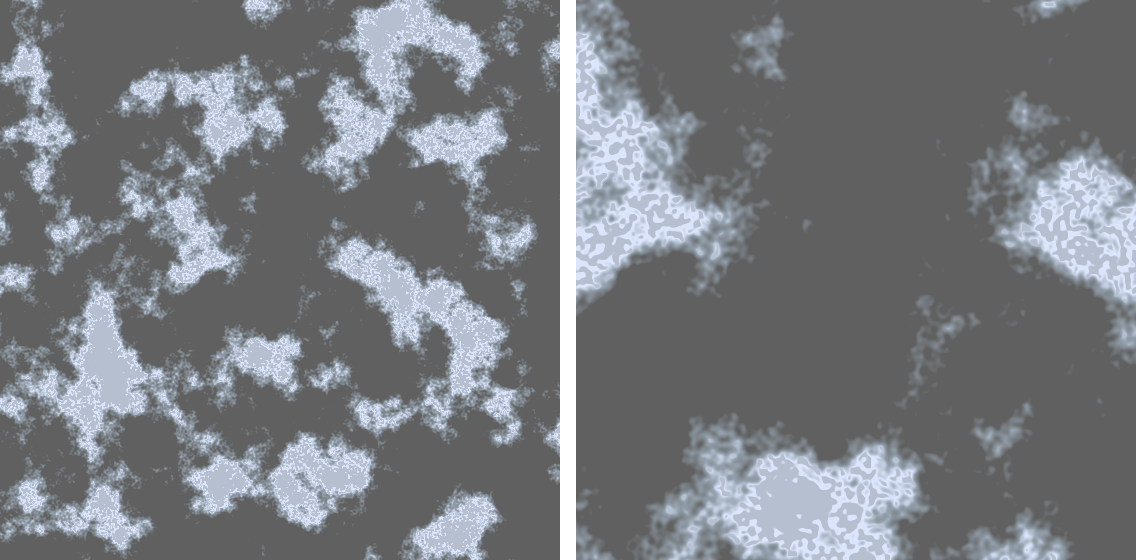
Left, the full canvas; right, a detail of the centre.
This texture is drawn by a Shadertoy shader. Its source:

```glsl
// Ragged pale blue frost patches with speckled cores on flat dark grey stone.

#define PATCH_FREQ    6.2    // largest patches across the canvas
#define OCTAVES       6
#define ROUGHNESS     0.63   // amplitude ratio between octaves
#define GRAIN_FREQ    210.0  // speckles across the canvas
#define GRAIN_AMOUNT  0.35
#define HAZE_RANGE    vec2(0.05, 0.85)  // in standard deviations of the noise
#define FROST_RANGE   vec2(0.83, 1.22)
#define CORE_LEVEL    1.45
#define GROUND_COLOR  vec3(0.376, 0.378, 0.378)
#define HAZE_COLOR    vec3(0.59, 0.64, 0.69)
#define FROST_COLOR   vec3(0.86, 0.90, 0.99)
#define CORE_COLOR    vec3(0.71, 0.75, 0.81)

const float NOISE_DEVIATION = 0.216;  // of one gradient noise octave
const mat2 OCTAVE_TURN = mat2(0.8, 0.6, -0.6, 0.8);

// Unit gradient at a lattice point, from an integer hash.
vec2 latticeGradient(ivec2 cell) {
    uint h = uint(cell.x) * 0x9E3779B1u ^ uint(cell.y) * 0x85EBCA77u;
    h = (h ^ (h >> 15)) * 0x2C1B3C6Du;
    h = (h ^ (h >> 12)) * 0x297A2D39u;
    h ^= h >> 15;
    float angle = float(h & 0xFFFFu) / 65536.0 * 6.28319;
    return vec2(cos(angle), sin(angle));
}

float gradientNoise(vec2 p) {
    ivec2 cell = ivec2(floor(p));
    vec2 f = fract(p);
    vec2 fade = f * f * f * (f * (f * 6.0 - 15.0) + 10.0);
    float a = dot(latticeGradient(cell), f);
    float b = dot(latticeGradient(cell + ivec2(1, 0)), f - vec2(1, 0));
    float c = dot(latticeGradient(cell + ivec2(0, 1)), f - vec2(0, 1));
    float d = dot(latticeGradient(cell + ivec2(1, 1)), f - vec2(1, 1));
    return mix(mix(a, b, fade.x), mix(c, d, fade.x), fade.y);
}

// Fractal sum scaled to unit standard deviation.
float fractalNoise(vec2 p) {
    float sum = 0.0, power = 0.0, amplitude = 1.0;
    for (int i = 0; i < OCTAVES; i++) {
        sum += amplitude * gradientNoise(p);
        power += amplitude * amplitude;
        amplitude *= ROUGHNESS;
        p = OCTAVE_TURN * p * 2.0 + vec2(17.3, 9.7);
    }
    return sum / (NOISE_DEVIATION * sqrt(power));
}

float ramp(vec2 range, float x) {
    return clamp((x - range.x) / (range.y - range.x), 0.0, 1.0);
}

void mainImage(out vec4 fragColor, in vec2 fragCoord) {
    vec2 uv = fragCoord / iResolution.y;
    float density = fractalNoise(uv * PATCH_FREQ + vec2(3.4, 21.6));
    float grain = gradientNoise(OCTAVE_TURN * uv * GRAIN_FREQ + 40.5) / NOISE_DEVIATION;

    // Haze fades in from the ground, then thickens to bright frost.
    float speckled = density + 0.3 * GRAIN_AMOUNT * grain;
    vec3 color = mix(GROUND_COLOR, HAZE_COLOR, ramp(HAZE_RANGE, speckled));
    color = mix(color, FROST_COLOR, ramp(FROST_RANGE, speckled));

    // The thickest parts turn grey in a fine mottle.
    float core = density - CORE_LEVEL + GRAIN_AMOUNT * grain;
    color = mix(color, CORE_COLOR, smoothstep(-0.15, 0.15, core));

    fragColor = vec4(color, 1.0);
}
```
